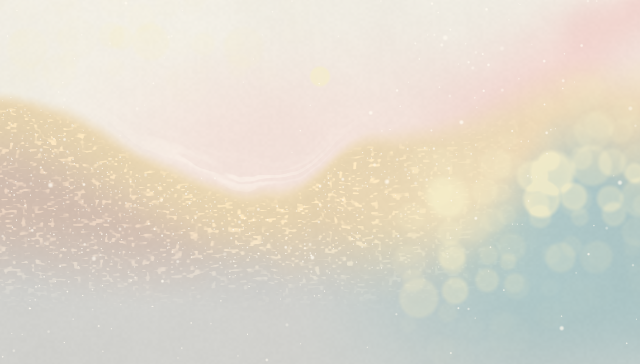
Write a WebGL 2 fragment shader that draws this background.

```glsl
#version 300 es
precision highp float;
// Pastel dreamscape: a blush sky above a glittering golden dune that
// dissolves into silver mist and teal haze. Soft gradients and value noise
// form the ground; hashed grids scatter the bokeh discs and sparkles.
uniform vec2 u_resolution;
out vec4 outColor;

const vec3 CREAM  = vec3(0.945, 0.932, 0.895);
const vec3 BLUSH  = vec3(0.950, 0.885, 0.855);
const vec3 PINK   = vec3(0.950, 0.815, 0.795);
const vec3 GOLD   = vec3(0.925, 0.850, 0.710);
const vec3 ROSE   = vec3(0.850, 0.770, 0.710);
const vec3 SILVER = vec3(0.825, 0.825, 0.810);
const vec3 TEAL   = vec3(0.640, 0.760, 0.765);
const vec3 LIGHT  = vec3(0.960, 0.930, 0.790);
const vec3 WHITE  = vec3(1.000, 0.980, 0.940);

float hash(vec2 p) {
  return fract(sin(dot(p, vec2(127.1, 311.7))) * 43758.5453);
}

float noise(vec2 p) {
  vec2 i = floor(p), f = fract(p);
  f = f * f * (3.0 - 2.0 * f);
  return mix(mix(hash(i), hash(i + vec2(1, 0)), f.x),
             mix(hash(i + vec2(0, 1)), hash(i + vec2(1, 1)), f.x), f.y);
}

float fbm(vec2 p) {
  float sum = 0.0, amp = 0.5;
  for (int i = 0; i < 5; i++) {
    sum += amp * noise(p);
    p = mat2(1.6, 1.2, -1.2, 1.6) * p + 7.3;
    amp *= 0.5;
  }
  return sum;
}

// Gaussian spot, one at its centre
float spot(vec2 p, vec2 centre, vec2 size) {
  vec2 d = (p - centre) / size;
  return exp(-dot(d, d));
}

// Height of the dune crest across the canvas
float crest(float x) {
  return 0.745 - 0.285 * smoothstep(-0.02, 0.40, x)
       + 0.155 * smoothstep(0.43, 0.59, x) + 0.16 * smoothstep(0.60, 0.95, x);
}

// Flat disc with a slightly brighter rim
float disc(vec2 p, vec2 centre, float radius, float blur) {
  float d = length(p - centre);
  float body = 1.0 - smoothstep(radius - blur, radius + blur, d);
  return body * (0.85 + 0.15 * smoothstep(0.4, 1.0, d / radius));
}

// Where the bokeh gathers: a rising cluster at right, a faint one at top left
float bokehDensity(vec2 p) {
  float rise = p.y - mix(0.30, 0.55, smoothstep(0.65, 1.0, p.x));
  float cluster = smoothstep(0.58, 0.70, p.x) * exp(-rise * rise / 0.035);
  return cluster + 0.55 * spot(p, vec2(0.20, 0.90), vec2(0.20, 0.12));
}

float bokeh(vec2 q, float aspect, float cell, float seed) {
  vec2 id = floor(q / cell);
  float sum = 0.0;
  for (int j = -1; j <= 1; j++)
    for (int i = -1; i <= 1; i++) {
      vec2 c = id + vec2(i, j);
      vec2 centre = (c + 0.15 + 0.7 * vec2(hash(c + seed), hash(c + seed + 31.0))) * cell;
      float r = cell * mix(0.25, 0.48, hash(c + seed + 57.0));
      float power = 0.15 + 0.55 * hash(c + seed + 83.0);
      sum += disc(q, centre, r, 0.008) * power * bokehDensity(centre / vec2(aspect, 1.0));
    }
  return sum;
}

// Tiny bright points; chance is the share of cells that are lit
float sparkle(vec2 q, float cell, float chance, float seed, float pixel) {
  vec2 id = floor(q / cell), f = fract(q / cell);
  vec2 centre = 0.25 + 0.5 * vec2(hash(id + seed), hash(id + seed + 19.0));
  float r = max(cell * mix(0.08, 0.22, hash(id + seed + 41.0)), 0.7 * pixel);
  float lit = step(hash(id + seed + 67.0), chance);
  float glow = 1.0 - smoothstep(0.2 * r, r + 0.4 * pixel, length(f - centre) * cell);
  return lit * glow * mix(0.4, 1.0, hash(id + seed + 91.0));
}

void main() {
  vec2 p = gl_FragCoord.xy / u_resolution;
  float aspect = u_resolution.x / u_resolution.y, pixel = 1.0 / u_resolution.y;
  vec2 q = vec2(p.x * aspect, p.y);
  float cloud = fbm(q * 4.0) - 0.48;
  float right = smoothstep(0.5, 0.9, p.x);

  // Sky with a diagonal pink veil
  vec3 col = mix(CREAM, BLUSH, smoothstep(0.97, 0.62, p.y + 0.15 * cloud) * smoothstep(0.0, 0.4, p.x));
  float veil = (p.y - 0.63 - 1.1 * (p.x - 0.70) + 0.15 * cloud) / 0.13;
  col = mix(col, PINK, 0.75 * exp(-veil * veil) * smoothstep(0.52, 0.92, p.x));

  // Pale wisps that follow the crest
  float depth = crest(p.x) - p.y + 0.07 * cloud;
  float wisp = smoothstep(0.45, 0.75, noise(vec2(q.x * 9.0, depth * 90.0 + 3.0 * cloud)));
  col = mix(col, WHITE, 0.45 * wisp * spot(vec2(p.x, depth), vec2(0.36, -0.04), vec2(0.15, 0.045)));

  // Dune: gold crest, rose flank, silver mist and teal haze
  vec3 dune = mix(GOLD, ROSE, smoothstep(0.04, 0.25, depth) * (1.0 - smoothstep(0.25, 0.60, p.x)));
  dune = mix(dune, SILVER, smoothstep(0.42, 0.15, p.y + 0.12 * cloud));
  float hazeTop = 0.30 + 0.33 * smoothstep(0.65, 0.95, p.x) + 0.2 * cloud;
  float haze = smoothstep(0.42, 0.88, p.x) * smoothstep(hazeTop + 0.12, hazeTop - 0.16, p.y);
  dune = mix(dune, TEAL, haze * smoothstep(-0.25, 0.20, p.y));
  float soft = mix(0.025, 0.09, right);
  col = mix(col, dune, smoothstep(-soft, soft, depth) * mix(1.0, 0.88, right));

  // Fine glitter grain on the slope
  float slope = smoothstep(0.0, 0.05, depth) * smoothstep(0.12, 0.32, p.y) * (1.0 - right);
  float grain = noise(vec2(q.x * 95.0, q.y * 150.0) + 8.0 * cloud);
  col += slope * (0.10 * smoothstep(0.6, 0.95, grain) - 0.025) * vec3(1.0, 0.9, 0.7);
  col += 0.03 * cloud + 0.012 * (noise(q * 130.0) - 0.5);

  // Bokeh: haze of light, scattered discs and three leading lights
  col = mix(col, LIGHT, 0.35 * spot(p, vec2(0.72, 0.44), vec2(0.09, 0.15)));
  float lights = bokeh(q, aspect, 0.12, 3.0) + 0.7 * bokeh(q, aspect, 0.085, 12.0);
  lights += 0.75 * disc(q, vec2(0.500 * aspect, 0.790), 0.027, 0.005);
  lights += 0.70 * disc(q, vec2(0.864 * aspect, 0.525), 0.058, 0.012);
  lights += 0.55 * disc(q, vec2(0.700 * aspect, 0.457), 0.056, 0.015);
  col = mix(col, LIGHT, min(lights, 0.85));

  // Sparkles over the slope and up into the pink veil
  float band = slope * exp(-max(depth - 0.1, 0.0) * 4.0);
  float upper = spot(p, vec2(0.78, 0.82), vec2(0.16, 0.20));
  float stars = sparkle(q, 0.013, 0.20 * band, 5.0, pixel);
  stars += sparkle(q, 0.024, 0.16 * band + 0.13 * upper + 0.02 * right, 23.0, pixel);
  stars += sparkle(q, 0.040, 0.06 * band + 0.10 * upper, 47.0, pixel);
  col = mix(col, WHITE, min(0.85 * stars, 0.9));

  outColor = vec4(clamp(col, 0.0, 1.0), 1.0);
}
```
